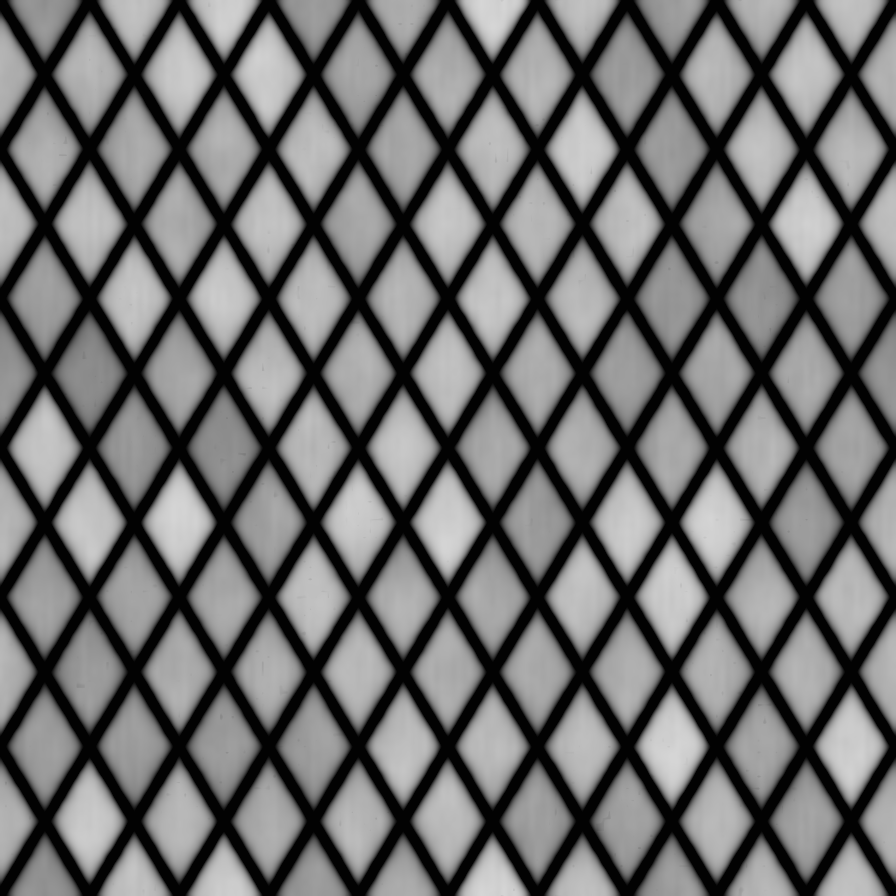
Reproduce this pattern procedurally as a Shadertoy shader.

```glsl
// Black diagonal lattice over grey panes, 10 diamonds across and 6 down.
// Two skewed coordinates place the bars on whole numbers; each pane gets a
// hashed tone, wrapping cloudy wear and a soft shadow along the bars.

const vec2 REPEATS = vec2(10.0, 6.0);
const float BAR_HALF_WIDTH = 0.0051;
const float SHADOW_REACH = 0.0043;
const float BAR_GREY = 0.006;

// Integer hash of a lattice point, 0 to 1
float hash(vec2 p, uint seed) {
    uvec2 q = uvec2(p);
    uint h = q.x * 1664525u + q.y * 22695477u + seed * 97531u;
    h = (h ^ (h >> 16)) * 73244475u;
    h = (h ^ (h >> 15)) * 73244475u;
    h ^= h >> 16;
    return float(h & 65535u) / 65535.0;
}

// Value noise that wraps after the given whole number of cells
float wrapNoise(vec2 uv, vec2 cells, uint seed) {
    vec2 p = uv * cells;
    vec2 i = floor(p);
    vec2 f = fract(p);
    f = f * f * (3.0 - 2.0 * f);
    vec2 a = mod(i, cells);
    vec2 b = mod(i + 1.0, cells);
    float low = mix(hash(a, seed), hash(vec2(b.x, a.y), seed), f.x);
    float high = mix(hash(vec2(a.x, b.y), seed), hash(b, seed), f.x);
    return mix(low, high, f.y);
}

// Layered wrapping noise centred on zero
float clouds(vec2 uv, vec2 cells, uint seed) {
    float sum = 0.0;
    float weight = 0.5;
    for (int k = 0; k < 4; k++) {
        sum += weight * (wrapNoise(uv, cells, seed + uint(k)) - 0.5);
        cells *= 2.0;
        weight *= 0.5;
    }
    return sum;
}

// Base grey of one pane; the id wraps with the canvas
float paneTone(vec2 cell) {
    vec2 id = mod(vec2(cell.x + cell.y, cell.x - cell.y), 2.0 * REPEATS);
    float level = mix(hash(id, 11u), hash(id, 29u), 0.35);
    return mix(0.53, 0.87, level);
}

// Cloudy stains, faint vertical streaks and sparse small pits
float paneWear(vec2 uv) {
    float stain = 0.13 * clouds(uv, vec2(18.0, 16.0), 41u);
    float streak = 0.025 * (wrapNoise(uv, vec2(160.0, 24.0), 53u) - 0.5);
    float pits = smoothstep(0.88, 1.0, wrapNoise(uv, vec2(150.0), 67u));
    float patches = smoothstep(0.5, 0.8, wrapNoise(uv, vec2(14.0), 71u));
    return stain + streak - 0.06 * pits * patches;
}

// Light beside a bar: none on the bar, rising softly away from it
float barLight(float dist, float halfWidth, float reach) {
    return 1.0 - exp(-max(dist - halfWidth, 0.0) / reach);
}

void mainImage(out vec4 fragColor, in vec2 fragCoord) {
    vec2 uv = fragCoord / iResolution.xy;

    // Skewed coordinates: bars run along whole values of each
    vec2 scaled = uv * REPEATS;
    vec2 skew = vec2(scaled.x + scaled.y, scaled.x - scaled.y);
    vec2 dist = abs(skew - round(skew)) / length(REPEATS);

    // Slightly ragged bar edges
    float ragged = 0.0007 * (wrapNoise(uv, vec2(110.0), 83u) - 0.5)
                 + 0.0006 * (wrapNoise(uv, vec2(48.0), 89u) - 0.5);
    float halfWidth = BAR_HALF_WIDTH + ragged;

    float light = barLight(dist.x, halfWidth, SHADOW_REACH)
                * barLight(dist.y, halfWidth, SHADOW_REACH);
    float pane = paneTone(floor(skew)) + paneWear(uv);
    fragColor = vec4(vec3(mix(BAR_GREY, pane, light)), 1.0);
}
```
